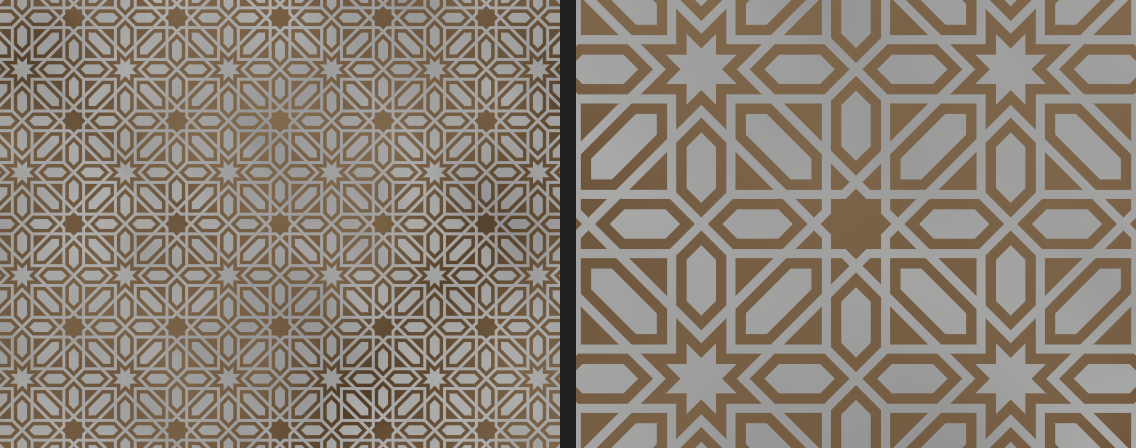
Left, the full canvas; right, a detail of the centre.
Write a WebGL 2 fragment shader that draws this pattern.

```glsl
#version 300 es
precision highp float;
// Eightfold star lattice: silver straps over bronze, with silver inlays.
// Each repeat folds into one triangle, where every cell is an intersection
// of half-planes; soft noise then varies the sheen of both metals.
uniform vec2 u_resolution;
out vec4 outColor;

const float R = 0.70710678; // sine of 45 degrees

float hash(vec2 p) {
  vec3 q = fract(vec3(p.xyx) * 0.1031);
  q += dot(q, q.yzx + 33.33);
  return fract((q.x + q.y) * q.z);
}

float noise(vec2 p) {
  vec2 i = floor(p), f = fract(p);
  f = f * f * (3.0 - 2.0 * f);
  return mix(mix(hash(i), hash(i + vec2(1, 0)), f.x),
             mix(hash(i + vec2(0, 1)), hash(i + vec2(1, 1)), f.x), f.y);
}

float cloud(vec2 p) {
  return 0.65 * noise(p) + 0.35 * noise(p * 2.1 + 7.3);
}

// x: depth inside a solid bronze cell, y: depth inside an inlaid cell.
// The solid star sits at (0,0), the inlaid star at (1,1).
vec2 cellDepth(vec2 q) {
  float d = 0.1915;                          // strap distance from star centres
  float ray = (q.x - q.y) * R - d;           // diagonal strap
  float low = q.y - d, side = 1.0 - d - q.x; // square edges
  float cross = (1.0 - q.x - q.y) * R;       // strap at the hexagon meeting point
  float tip = (q.x + q.y) * R - d;           // edge of the solid star

  float triangle = min(min(low, side), ray);
  float kite = min(min(-low, -ray), min(q.x - d, tip));
  float solidStar = max(d - q.x, -tip);

  float hexAcross = min(min(-low, ray), cross);
  float hexUp = min(min(-side, ray), -cross);
  float petal = min(min(low, side), -ray);
  float inlaidStar = min(-side, -ray);

  return vec2(max(max(triangle, kite), solidStar),
              max(max(hexAcross, hexUp), max(petal, inlaidStar)));
}

void main() {
  vec2 p = (gl_FragCoord.xy - 0.5 * u_resolution) / u_resolution.y;
  float halfRepeat = 0.1151;
  vec2 g = p / halfRepeat;
  float aa = 0.6 / (u_resolution.y * halfRepeat);

  // Fold the repeat by its mirror lines
  vec2 q = abs(mod(g + 1.0, 2.0) - 1.0);
  if (q.x < q.y) q = q.yx;

  // Bronze cells, minus the silver inlay
  vec2 depth = cellDepth(q);
  float strap = 0.0295, rim = 0.067;
  float bronzeMask = smoothstep(-aa, aa, max(depth.x, depth.y) - strap);
  bronzeMask *= 1.0 - smoothstep(-aa, aa, depth.y - strap - rim);

  // Bronze sheen: cloudy patches, a dark slanted band and a dark corner
  float band = exp(-pow((p.x * 0.8 - p.y * 0.6 - 0.36) / 0.13, 2.0));
  float corner = exp(-dot(p - vec2(-0.58, 0.36), p - vec2(-0.58, 0.36)) / 0.018);
  float shade = 0.72 + 0.45 * (cloud(p * 5.0 + 11.0) - 0.5);
  shade -= 0.38 * band * (0.5 + noise(p * 6.0 + 4.0)) + 0.4 * corner;
  vec3 bronze = mix(vec3(0.28, 0.20, 0.12), vec3(0.53, 0.435, 0.325), clamp(shade, 0.0, 1.0));

  // Silver sheen: broad clouds with faint slanted streaks
  float sheen = cloud(p * 4.0 + 31.0);
  sheen += 0.25 * (noise(vec2(p.x + p.y, (p.x - p.y) * 0.3) * 14.0 + 50.0) - 0.5);
  sheen -= 0.35 * corner;
  vec3 silver = mix(vec3(0.55, 0.55, 0.55), vec3(0.70, 0.70, 0.695), clamp(sheen, 0.0, 1.0));

  outColor = vec4(mix(silver, bronze, bronzeMask), 1.0);
}
```
